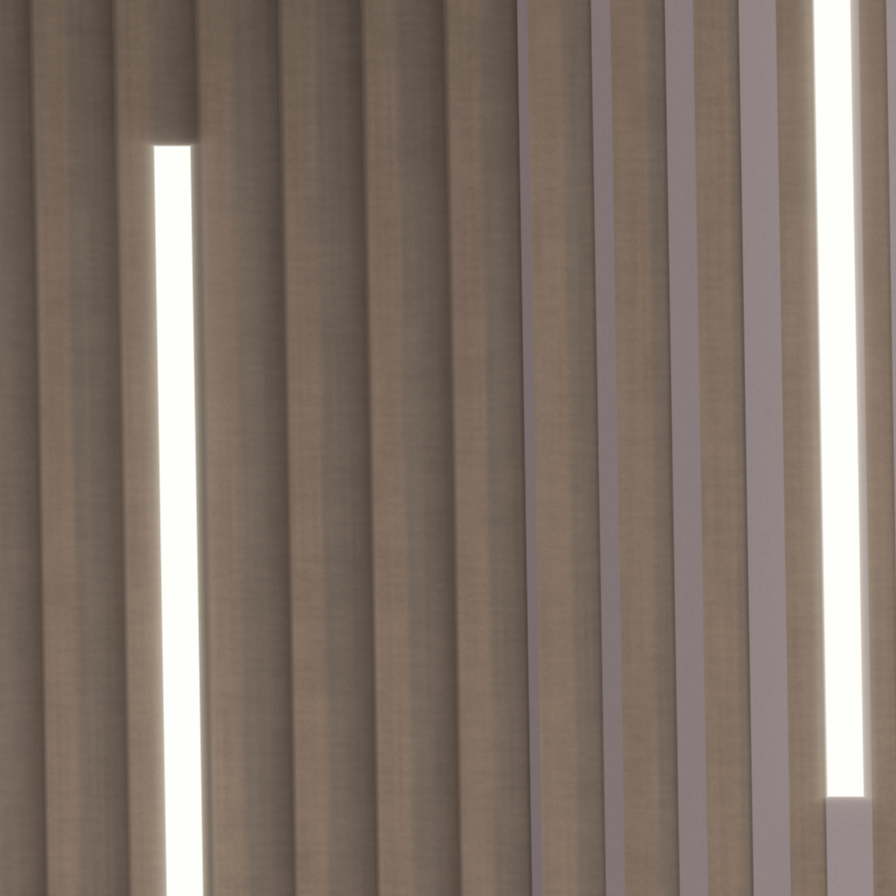
A WebGL 2 fragment shader for this pattern:

```glsl
#version 300 es
precision highp float;

uniform vec2 u_resolution;
out vec4 fragColor;

const float PITCH = 0.0924;      // spacing of the slats
const float FIRST_EDGE = 0.0326; // left edge of slat 0 along the top
const float LEAN = 0.017;        // sideways drift from top to bottom
const float FACE_WIDTH = 0.043;
const float GAP_STEP = 0.0100;   // each gap is this much wider than the last
const float LAST_CLOSED = 5.0;   // slats up to this one hide the wall behind

const vec3 FACE = vec3(0.492, 0.422, 0.368);
const vec3 SIDE = vec3(0.445, 0.392, 0.350);
const vec3 SHADOW = vec3(0.335, 0.288, 0.255);
const vec3 WALL_DIM = vec3(0.475, 0.425, 0.430);
const vec3 WALL_LIT = vec3(0.590, 0.540, 0.540);
const vec3 LAMP = vec3(0.995, 0.995, 0.985);
const vec3 GLOW = vec3(1.0, 0.97, 0.88);

float hash(vec2 p) {
    vec3 q = fract(p.xyx * vec3(0.1031, 0.1030, 0.0973));
    q += dot(q, q.yzx + 33.33);
    return fract((q.x + q.y) * q.z);
}

float noise(vec2 p) {
    vec2 cell = floor(p);
    vec2 f = fract(p);
    f = f * f * (3.0 - 2.0 * f);
    float low = mix(hash(cell), hash(cell + vec2(1.0, 0.0)), f.x);
    float high = mix(hash(cell + vec2(0.0, 1.0)), hash(cell + 1.0), f.x);
    return mix(low, high, f.y);
}

float boxDistance(vec2 p, vec2 center, vec2 halfSize) {
    vec2 q = abs(p - center) - halfSize;
    return length(max(q, 0.0)) + min(max(q.x, q.y), 0.0);
}

// Woven cloth: mottling, upright streaks, cross threads and fine grain
float cloth(vec2 p) {
    float mottle = noise(p * vec2(38.0, 24.0)) - 0.5;
    float streak = noise(p * vec2(210.0, 7.0)) - 0.5;
    float thread = noise(p * vec2(45.0, 190.0)) - 0.5;
    float grain = noise(p * 380.0) - 0.5;
    return 0.04 * mottle + 0.045 * streak + 0.04 * thread + 0.04 * grain;
}

// What shows just left of a slat: shade on closed slats, wall on open ones
vec3 backing(float slat) {
    vec3 wall = mix(WALL_DIM, WALL_LIT, clamp((slat - 6.0) / 4.0, 0.0, 1.0));
    return mix(SHADOW, wall, step(LAST_CLOSED + 0.5, slat));
}

vec3 slatColor(float slat, float x, float y, float width) {
    float open = smoothstep(4.0, 7.0, slat);
    float depth = clamp((x - FACE_WIDTH) / max(width - FACE_WIDTH, 0.004), 0.0, 1.0);
    vec3 side = mix(SIDE, SHADOW, depth * depth * mix(1.0, 0.35, open));
    float turn = smoothstep(FACE_WIDTH - 0.007, FACE_WIDTH + 0.004, x);
    vec3 color = mix(FACE, side, turn);
    // Upper left lies in deeper shade
    return color * mix(1.04, mix(0.88, 0.97, open), y * y);
}

vec3 slatRow(vec2 p, float aa) {
    float slat = floor(p.x / PITCH);
    float x = p.x - slat * PITCH;
    float gap = GAP_STEP * max(slat + 1.0 - LAST_CLOSED, 0.0);
    float width = PITCH - gap;
    vec3 color = slatColor(slat, x, p.y, width);
    color *= 1.0 + cloth(p) + 0.03 * (hash(vec2(slat + 20.0, 3.0)) - 0.5);

    // Thin dark seams where cloth meets the wall
    float open = step(LAST_CLOSED - 0.5, slat);
    color *= 1.0 - 0.13 * open * smoothstep(width - 0.006, width, x);

    float softness = mix(0.008, 0.003, step(LAST_CLOSED + 0.5, slat));
    color = mix(backing(slat), color, smoothstep(0.0, softness, x));
    float wallMask = smoothstep(width - aa, width + aa, x);
    vec3 wall = backing(slat + 1.0) * (1.0 + 0.025 * (noise(p * 330.0) - 0.5));
    return mix(color, wall, wallMask);
}

// Tube lamp set just left of the given slat edge
vec3 addLamp(vec3 color, vec2 p, float slat, float bottom, float top, float aa) {
    vec2 center = vec2(slat * PITCH - 0.028, 0.5 * (bottom + top));
    vec2 halfSize = vec2(0.0203, 0.5 * (top - bottom));
    float d = boxDistance(p, center, halfSize);
    vec2 stretch = vec2(1.0, 2.5);
    float halo = max(boxDistance(p * stretch, center * stretch, halfSize * stretch), 0.0);
    float glow = 0.42 * exp(-halo / 0.006) + 0.13 * exp(-halo / 0.028);
    color = mix(color, GLOW, glow);
    return mix(color, LAMP, 1.0 - smoothstep(-aa, aa, d));
}

void main() {
    vec2 uv = gl_FragCoord.xy / u_resolution;
    float aa = max(0.0013, 0.8 / u_resolution.x);
    vec2 p = vec2(uv.x - FIRST_EDGE - LEAN * (1.0 - uv.y), uv.y);

    vec3 color = slatRow(p, aa);
    color = addLamp(color, p, 2.0, -0.5, 0.837, aa);
    color = addLamp(color, p, 10.0, 0.111, 1.5, aa);
    fragColor = vec4(color, 1.0);
}
```
